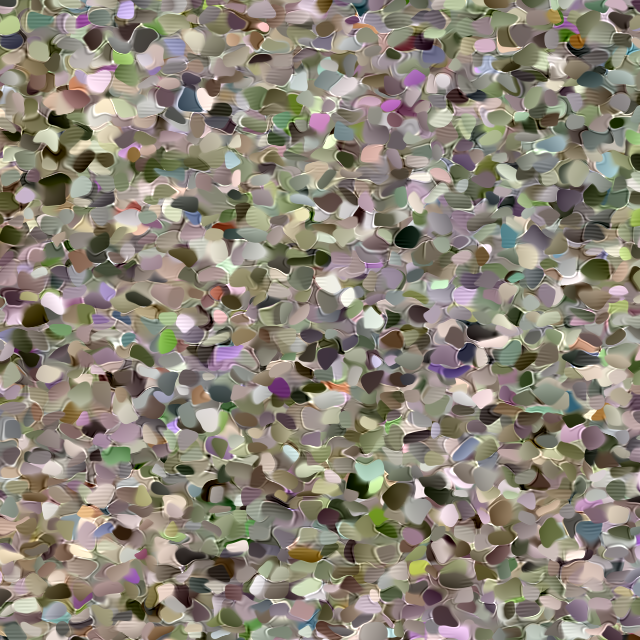
A WebGL 2 fragment shader for this texture:

```glsl
#version 300 es
precision highp float;
// Overlapping muted pebbles with half-melted edges, thin rims and fine ripples.
uniform vec2 u_resolution;
out vec4 fragColor;

vec3 hash3(vec2 p, float seed) {
    vec3 q = fract(vec3(p.xyx + seed * 7.31) * vec3(0.1031, 0.1030, 0.0973));
    q += dot(q, q.yxz + 33.33);
    return fract((q.xxy + q.yzz) * q.zyx);
}

vec3 noise3(vec2 p, float seed) {
    vec2 cell = floor(p);
    vec2 f = fract(p);
    f = f * f * (3.0 - 2.0 * f);
    return mix(mix(hash3(cell, seed), hash3(cell + vec2(1, 0), seed), f.x),
               mix(hash3(cell + vec2(0, 1), seed), hash3(cell + 1.0, seed), f.x), f.y);
}

// Rounded shape between an ellipse and a box; negative inside
float pebbleDistance(vec2 q, vec2 radius, float power) {
    vec2 s = pow(abs(q) / radius + 1e-4, vec2(power));
    return (pow(s.x + s.y, 1.0 / power) - 1.0) * min(radius.x, radius.y);
}

vec3 pebbleColor(vec3 tone, vec3 tint, vec3 region) {
    vec3 color = vec3(0.545, 0.517, 0.463) + (tone.x + tone.y - 1.0) * 0.46;
    vec2 chroma = (tint.xy - 0.5) * (0.8 + 3.0 * pow(tint.z, 9.0));
    chroma += (region.xy - 0.5) * 0.5;
    color += vec3(0.10, -0.06, 0.03) * chroma.x;
    color += vec3(0.03, 0.04, -0.15) * chroma.y;
    return color + (region.z - 0.5) * 0.08;
}

void main() {
    vec2 uv = gl_FragCoord.xy / u_resolution;
    vec3 region = noise3(uv * 7.0, 91.0);

    // Gentle warp makes outlines irregular
    vec2 warped = uv + (noise3(uv * 42.0, 5.0).xy - 0.5) * 0.014;
    vec3 color = pebbleColor(vec3(0.5), noise3(uv * 20.0, 3.0), region);

    // Painted layers: each pebble is crisp on one side and fades on the other
    for (int layer = 0; layer < 3; layer++) {
        float seed = float(layer) * 13.0 + 1.0;
        vec2 grid = vec2(25.0, 28.0) + float(layer) * vec2(1.7, 2.3);
        vec2 p = warped * grid + seed * 0.37;
        vec2 home = floor(p);
        float pixel = grid.y / min(u_resolution.x, u_resolution.y);

        for (int y = -1; y <= 1; y++)
        for (int x = -1; x <= 1; x++) {
            vec2 cell = home + vec2(x, y);
            vec3 place = hash3(cell, seed);
            vec3 form = hash3(cell, seed + 2.0);
            vec3 tone = hash3(cell, seed + 4.0);
            vec3 tint = hash3(cell, seed + 6.0);

            vec2 q = p - cell - mix(vec2(0.2), vec2(0.8), place.xy);
            float turn = (place.z - 0.5) * 1.3;
            q = mat2(cos(turn), -sin(turn), sin(turn), cos(turn)) * q;
            vec2 radius = mix(vec2(0.36, 0.32), vec2(0.74, 0.62), form.xy);
            float d = pebbleDistance(q, radius, 2.0 + 2.6 * form.z);

            float heading = 6.2832 * tone.z;
            float side = dot(q / radius, vec2(cos(heading), sin(heading)));
            float melt = smoothstep(-0.15, 0.75, side);
            float softness = mix(max(0.04, 1.3 * pixel), 0.5, melt);
            float cover = 1.0 - smoothstep(-softness, 0.0, d);

            vec3 paint = pebbleColor(tone, tint, region);
            paint += side * (form.x - 0.4) * 0.28;
            color = mix(color, paint, cover);

            // Pale rim with a narrow shadow just outside
            float lineWidth = max(0.035, 0.7 * pixel);
            float lightRim = exp(-pow(d / lineWidth, 2.0));
            float darkRim = exp(-pow((d - 2.0 * lineWidth) / lineWidth, 2.0));
            float strength = (1.0 - melt) * smoothstep(0.35, 0.8, noise3(p * 1.6, 23.0).x);
            color += (lightRim * 0.22 - darkRim * 0.14) * strength;
        }
    }

    // Fine, nearly horizontal ripples in scattered patches
    float patches = smoothstep(0.58, 0.85, noise3(uv * vec2(26.0, 34.0), 47.0).y);
    float wave = sin(6.2832 * (uv.y * 175.0 + noise3(uv * 24.0, 61.0).z * 1.5));
    color += wave * patches * 0.05;

    fragColor = vec4(clamp(color, 0.0, 1.0), 1.0);
}
```
